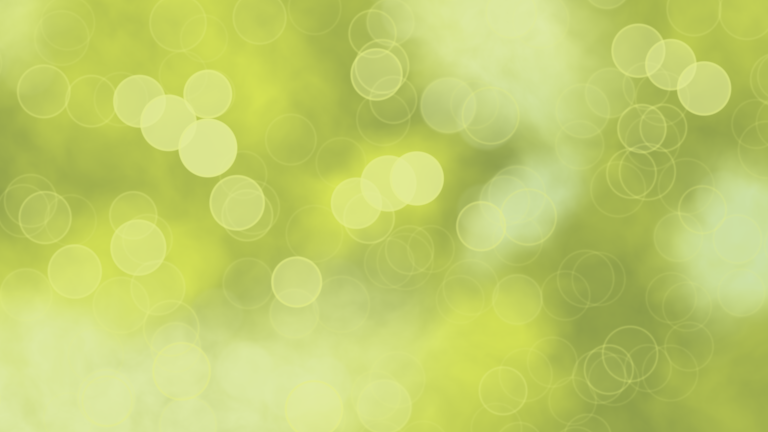
Write a Shadertoy shader that draws this background.

```glsl
// Sunlit spring foliage out of focus: lime haze, pale glows and rimmed bokeh discs.

// Lengths are in canvas heights.
const vec3 OLIVE = vec3(0.57, 0.635, 0.29);
const vec3 LIME  = vec3(0.815, 0.868, 0.325);
const vec3 CREAM = vec3(0.868, 0.915, 0.645);
const vec3 MINT  = vec3(0.80, 0.88, 0.65);
const vec3 DISC_FILL = vec3(0.89, 0.925, 0.60);
const vec3 DISC_RIM  = vec3(0.90, 0.935, 0.50);
const float DISC_RADIUS = 0.062;
const float RIM_WIDTH = 0.0027;
const float EDGE_SOFTNESS = 0.0024;
const float CLUSTER_SPREAD = 0.085;
const float HAZE_SCALE = 3.2;
const float HAZE_CONTRAST = 0.55;
const float WISP_CONTRAST = 0.14;
const float WARP = 0.06;

vec4 hash4(vec2 p) {
    vec4 q = fract(p.xyxy * vec4(0.1031, 0.1030, 0.0973, 0.1099));
    q += dot(q, q.wzxy + 33.33);
    return fract((q.xxyz + q.yzzw) * q.zywx);
}

float gradientNoise(vec2 p) {
    vec2 i = floor(p), f = p - i, e = vec2(0.0, 1.0);
    vec2 u = f * f * f * (f * (f * 6.0 - 15.0) + 10.0);
    float a = dot(hash4(i).xy * 2.0 - 1.0, f);
    float b = dot(hash4(i + e.yx).xy * 2.0 - 1.0, f - e.yx);
    float c = dot(hash4(i + e.xy).xy * 2.0 - 1.0, f - e.xy);
    float d = dot(hash4(i + e.yy).xy * 2.0 - 1.0, f - e.yy);
    return mix(mix(a, b, u.x), mix(c, d, u.x), u.y);
}

float fbm(vec2 p) {
    float sum = 0.0, amp = 1.0;
    for (int i = 0; i < 4; i++, amp *= 0.5) {
        sum += amp * gradientNoise(p);
        p = mat2(1.6, 1.2, -1.2, 1.6) * p + 7.3;
    }
    return sum;
}

// Soft ellipse, optionally slanted upward to the right.
float glow(vec2 p, vec2 centre, vec2 size, float slant) {
    vec2 q = p - centre;
    q = vec2(q.x, q.y - slant * q.x) / size;
    return exp(-pow(dot(q, q), 1.6));
}

// Broad patches where light passes through the leaves.
float leafLight(vec2 p) {
    return glow(p, vec2(0.42, 0.92), vec2(0.60, 0.24), 0.0) * 0.55
         + glow(p, vec2(0.48, 0.64), vec2(0.20, 0.18), 0.0) * 0.35
         + glow(p, vec2(0.87, 0.55), vec2(0.20, 0.12), 0.5) * 0.80
         + glow(p, vec2(0.22, 0.36), vec2(0.44, 0.18), 0.3) * 0.85
         + glow(p, vec2(1.02, 0.11), vec2(0.28, 0.17), 0.0) * 0.80
         + glow(p, vec2(1.17, 0.27), vec2(0.13, 0.09), 0.0) * 0.55
         + glow(p, vec2(1.62, 0.90), vec2(0.38, 0.18), 0.0) * 0.35;
}

// Gaps of bright sky.
float skyLight(vec2 p) {
    float l = glow(p, vec2(0.22, 0.06), vec2(0.56, 0.22), -0.08) * 1.3
            + glow(p, vec2(0.80, 0.21), vec2(0.24, 0.18), 0.0) * 0.6
            + glow(p, vec2(1.16, 0.92), vec2(0.21, 0.22), -0.3) * 1.3
            + glow(p, vec2(1.22, 0.52), vec2(0.13, 0.11), 0.6)
            + glow(p, vec2(1.74, 0.44), vec2(0.16, 0.15), 0.0) * 1.3
            + glow(p, vec2(0.0, 0.97), vec2(0.13, 0.15), 0.0) * 0.6;
    return min(l, 1.0);
}

vec3 skyTint(vec2 p) {
    float cool = smoothstep(0.9, 1.25, p.x) * (1.0 - smoothstep(0.6, 0.95, p.y));
    return mix(CREAM, MINT, cool);
}

// One translucent disc with a thin bright rim; d is the signed distance to its edge.
void addDisc(inout vec3 col, float d, float fill, float rim) {
    float soft = max(EDGE_SOFTNESS, 0.7 / iResolution.y);
    col = mix(col, DISC_FILL, fill * (1.0 - smoothstep(-soft, soft, d)));
    col = mix(col, DISC_RIM, rim * exp(-pow(d / RIM_WIDTH + 1.0, 2.0)));
}

// Row of discs, each brighter than the one before.
void addChain(inout vec3 col, vec2 p, vec2 start, vec2 stride, float count, float fill) {
    for (float k = 0.0; k < count; k++) {
        vec4 rnd = hash4(floor(start * 50.0) + k);
        vec2 centre = start + k * stride + 0.03 * (rnd.xy - 0.5);
        float d = length(p - centre) - DISC_RADIUS * mix(0.95, 1.1, rnd.z);
        addDisc(col, d, fill * mix(0.5, 1.0, (k + 1.0) / count), 0.4);
    }
}

// Scattered clusters of discs, stronger where the leaves are lit, and soft discs in the sky gaps.
void addClusters(inout vec3 col, vec2 p, float cell, float density, float fill, float rim, float sky) {
    for (int n = 0; n < 9; n++) {
        vec2 id = floor(p / cell) + vec2(n % 3 - 1, n / 3 - 1);
        vec2 hub = (id + 0.25 + 0.5 * hash4(id + 11.0).xy) * cell;
        float gap = skyLight(hub), lit = min(0.15 + leafLight(hub) + 0.4 * gap, 1.0);
        for (float k = 1.0; k < 4.0; k++) {
            vec4 rnd = hash4(id + 11.0 + 37.0 * k);
            vec2 centre = hub + CLUSTER_SPREAD * (2.0 * rnd.xy - 1.0);
            float d = length(p - centre) - DISC_RADIUS * mix(0.9, 1.1, fract(rnd.z * 7.0));
            float body = 1.0 - smoothstep(-0.007, 0.007, d);
            col = mix(col, skyTint(centre), body * sky * gap * rnd.w);
            float strength = lit * mix(0.12, 1.0, rnd.w * rnd.w);
            if (rnd.z < density) addDisc(col, d, fill * strength, rim * mix(0.4, 1.0, strength));
        }
    }
}

void mainImage(out vec4 fragColor, in vec2 fragCoord) {
    vec2 p = fragCoord / iResolution.y;
    vec2 q = p + WARP * vec2(fbm(p * 4.0), fbm(p * 4.0 + 19.0));
    float wisps = fbm(q * 13.0 + 5.0), sky = skyLight(q);
    float light = 0.14 + leafLight(q) + 0.5 * sky + HAZE_CONTRAST * fbm(q * HAZE_SCALE + 3.0);
    vec3 col = mix(OLIVE, LIME, clamp(light, 0.0, 1.0) + WISP_CONTRAST * wisps);
    col = mix(col, skyTint(p), sky * (0.85 + 0.25 * wisps));
    addClusters(col, p, 0.21, 0.60, 0.15, 0.30, 0.55);
    addClusters(col, p, 0.33, 0.45, 0.75, 0.65, 0.0);
    addChain(col, p, vec2(0.84, 0.54), vec2(0.065, 0.03), 3.0, 0.75);
    addChain(col, p, vec2(0.31, 0.77), vec2(0.09, -0.05), 3.0, 0.85);
    addChain(col, p, vec2(0.18, 0.37), vec2(0.13, 0.05), 2.0, 0.45);
    addChain(col, p, vec2(1.48, 0.87), vec2(0.07, -0.03), 3.0, 0.60);
    fragColor = vec4(col, 1.0);
}
```
